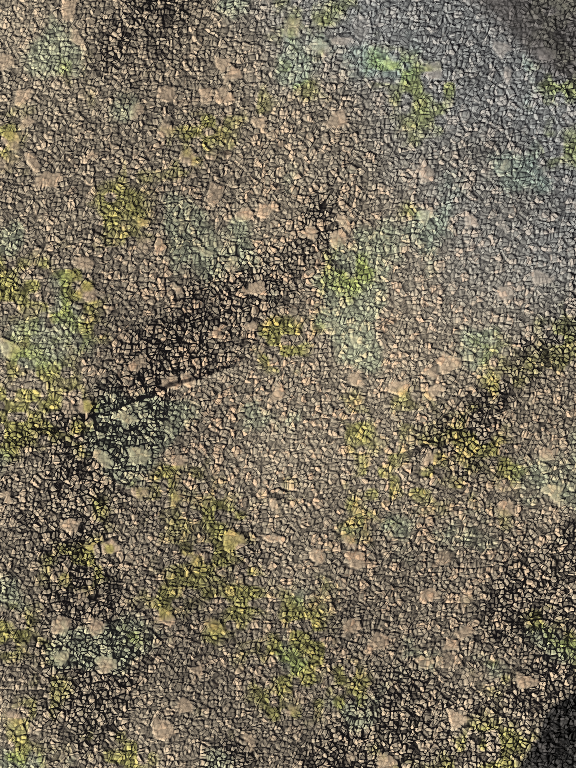
This texture is drawn by a Shadertoy shader. Its source:

```glsl
// Weathered granite in low sun: three sizes of cellular grains form a height field,
// which is lit from the lower left and tinted with lichen, pink feldspar and cool shade.
// Dark rock falls away in two corners and a thin crack crosses the left half.

float hash(vec2 p) {
    return fract(sin(dot(p, vec2(127.1, 311.7))) * 43758.5453);
}

float noise(vec2 p) {
    vec2 i = floor(p), f = fract(p);
    f = f * f * (3.0 - 2.0 * f);
    return mix(mix(hash(i), hash(i + vec2(1, 0)), f.x),
               mix(hash(i + vec2(0, 1)), hash(i + vec2(1, 1)), f.x), f.y);
}

float fbm(vec2 p) {
    float sum = 0.0, amp = 0.5;
    for (int i = 0; i < 5; i++) {
        sum += amp * noise(p);
        p = mat2(1.6, 1.2, -1.2, 1.6) * p + 7.3;
        amp *= 0.5;
    }
    return sum;
}

// Angular cells: x is a flat-topped dome, y a random value per grain
vec2 grains(vec2 p) {
    vec2 cell = floor(p);
    float nearest = 9.0, second = 9.0, id = 0.0;
    for (int y = -1; y <= 1; y++)
    for (int x = -1; x <= 1; x++) {
        vec2 c = cell + vec2(x, y);
        vec2 d = c + vec2(hash(c), hash(c + 41.7)) - p;
        float dist = length(d);
        if (dist < nearest) {
            second = nearest;
            nearest = dist;
            id = hash(c + 93.1);
        } else {
            second = min(second, dist);
        }
    }
    return vec2(smoothstep(0.0, 0.35, second - nearest), id);
}

// x is the height, y the grain tint, z the pebble coverage
vec3 surface(vec2 p) {
    vec2 warped = p + 0.004 * vec2(noise(p * 130.0), noise(p * 130.0 + 50.0));
    vec2 fine = grains(warped * 175.0);
    vec2 mid = grains(warped * 88.0 + 13.0);
    vec2 coarse = grains(warped * vec2(40.0, 46.0) + 31.0);
    float pebble = coarse.x * smoothstep(0.88, 0.92, coarse.y);
    float height = 0.55 * fine.x * (0.25 + 0.75 * fine.y)
                 + 0.47 * mid.x * (0.2 + 0.8 * mid.y);
    height = mix(height, 0.72 + 0.25 * height, 0.8 * pebble);
    return vec3(height, mix(mid.y, fine.y, 0.4), pebble);
}

void mainImage(out vec4 fragColor, in vec2 fragCoord) {
    vec2 p = fragCoord / iResolution.y;
    p.x += 0.375 - 0.5 * iResolution.x / iResolution.y;

    // Relief lit from the lower left
    vec3 s = surface(p);
    float relief = s.x - surface(p + vec2(-0.0026, -0.0020)).x;
    float patches = fbm(p * 5.0 + 3.0) - 0.48;
    float speckle = noise(p * 330.0) - 0.5;
    float tone = 0.485 + 0.40 * relief + 0.42 * (s.x - 0.45)
               + 0.32 * patches + 0.12 * speckle;

    // Damp hollows: sooty pits gather in broad diagonal drifts
    float drift = smoothstep(0.47, 0.68, fbm(vec2(p.x + p.y, 1.6 * (p.y - p.x)) * 4.0 + 19.0));
    tone -= 0.22 * drift * smoothstep(0.65, 0.2, s.x);

    // Crack with a pale lower lip
    float crackLine = p.y - 0.41 - 0.38 * p.x - 0.02 * (fbm(p * 22.0) - 0.5);
    float crackSpan = smoothstep(0.0, 0.2, p.x) * smoothstep(0.33, 0.29, p.x);
    tone -= 0.30 * crackSpan * smoothstep(0.005, 0.001, abs(crackLine));
    tone += 0.12 * crackSpan * smoothstep(0.006, 0.002, abs(crackLine + 0.008));

    // Sunlit stone from dark brown to cream
    vec3 color = mix(vec3(0.24, 0.22, 0.20), vec3(0.87, 0.80, 0.68),
                     clamp((tone - 0.22) / 0.58, -0.25, 1.15));

    // Pink feldspar, strongest in the middle and on pebbles
    float warmth = smoothstep(0.55, 0.1, length(p - vec2(0.45, 0.48)));
    float pink = smoothstep(0.5, 0.9, s.y) * (0.3 + 0.5 * warmth) + 0.4 * s.z;
    color *= mix(vec3(1.0), vec3(1.08, 0.98, 0.93), min(pink, 1.0));

    // Yellow-green and pale grey-green lichen
    float moss = smoothstep(0.52, 0.70, fbm(p * 11.0 + 60.0)) * smoothstep(0.3, 0.6, noise(p * 70.0));
    color *= mix(vec3(1.0), vec3(1.0, 1.05, 0.76), moss);
    float crust = smoothstep(0.57, 0.70, fbm(p * 13.0 + 85.0));
    color = mix(color, color * vec3(0.95, 1.04, 1.0) + 0.03, crust);

    // Cool skylight toward the upper right
    float shade = smoothstep(1.15, 1.6, p.x + p.y + 0.5 * patches);
    color *= mix(vec3(1.0), vec3(0.83, 0.91, 1.04), shade);

    // Smoother dark rock beyond the upper right and lower right edges
    float wobble = 0.05 * (fbm(p * 14.0) - 0.5);
    float upper = smoothstep(-0.015, 0.025, 0.75 * p.x + p.y - 1.445 + wobble);
    float lower = smoothstep(0.0, 0.012, p.x - 0.655 - 0.85 * p.y + 0.8 * wobble);
    float dull = 0.30 + 0.35 * (tone - 0.45) + 0.12 * speckle;
    color = mix(color, dull * vec3(1.05, 1.0, 0.97), 0.85 * upper);
    color = mix(color, (dull - 0.13) * vec3(1.0, 0.98, 0.97), 0.9 * lower);

    fragColor = vec4(clamp(color, 0.0, 1.0), 1.0);
}
```
